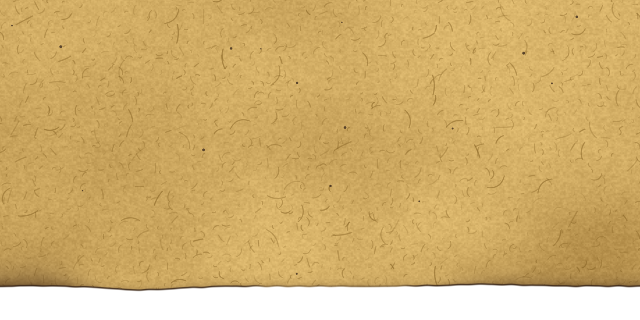
Give the GLSL for this texture, as a Shadertoy shader.

```glsl
// Aged tan paper with a scorched, slightly wavy lower edge above white.
// Broad soft stains and value noise shade the sheet; hashed grid cells
// scatter the short fibres and dark specks.

const vec3 TAN = vec3(0.855, 0.712, 0.420);
const vec3 SHADE = vec3(0.640, 0.490, 0.235);
const vec3 FIBRE = vec3(0.520, 0.380, 0.130);
const vec3 SCORCH = vec3(0.330, 0.225, 0.120);
const vec3 RIM = vec3(0.200, 0.130, 0.090);

// Integer hash giving two values in 0..1.
vec2 hash2(vec2 cell, uint seed) {
    uvec2 v = uvec2(ivec2(cell)) * 1664525u + 1013904223u + seed * 747796405u;
    v.x += v.y * 1664525u;
    v.y += v.x * 1664525u;
    v ^= v >> 16u;
    v.x += v.y * 1664525u;
    v.y += v.x * 1664525u;
    v ^= v >> 16u;
    return vec2(v & 65535u) / 65535.0;
}

float valueNoise(vec2 p, uint seed) {
    vec2 cell = floor(p), f = fract(p);
    f = f * f * (3.0 - 2.0 * f);
    float low = mix(hash2(cell, seed).x, hash2(cell + vec2(1, 0), seed).x, f.x);
    float high = mix(hash2(cell + vec2(0, 1), seed).x, hash2(cell + 1.0, seed).x, f.x);
    return mix(low, high, f.y);
}

float fbm(vec2 p, uint seed) {
    float sum = 0.0, amp = 0.5;
    for (int i = 0; i < 4; i++) {
        sum += amp * valueNoise(p, seed + uint(i));
        p = mat2(1.6, 1.2, -1.2, 1.6) * p;
        amp *= 0.5;
    }
    return sum;
}

// Soft elliptical spot: 1 at its centre, fading outwards.
float spot(vec2 p, vec2 centre, vec2 radius) {
    vec2 d = (p - centre) / radius;
    return exp(-dot(d, d));
}

float bump(float x, float centre, float width) {
    float d = (x - centre) / width;
    return exp(-d * d);
}

// Curved, mostly upright strokes, one candidate per cell.
float fibres(vec2 p, float scale, float width, float density, float px, uint seed) {
    vec2 home = floor(p * scale);
    float ink = 0.0;
    for (int j = -1; j <= 1; j++)
    for (int i = -1; i <= 1; i++) {
        vec2 cell = home + vec2(i, j);
        vec2 place = hash2(cell, seed), form = hash2(cell, seed + 1u);
        vec2 chance = hash2(cell, seed + 2u);
        float angle = 1.1 + (form.x - 0.5) * 2.4;
        vec2 dir = vec2(cos(angle), sin(angle));
        vec2 d = p - (cell + place) / scale;
        float along = dot(d, dir), halfLen = mix(0.12, 0.48, form.y * form.y) / scale;
        float bend = (chance.y - 0.5) * 0.9 * along * along / halfLen;
        float across = dot(d, vec2(-dir.y, dir.x)) + bend;
        float dist = length(vec2(max(abs(along) - halfLen, 0.0), across));
        float stroke = 1.0 - smoothstep(width * 0.3, width + px * 0.6, dist);
        ink = max(ink, stroke * step(chance.x, density) * (0.4 + 0.6 * place.x));
    }
    return ink;
}

float specks(vec2 p, float scale, float density, float px, uint seed) {
    vec2 cell = floor(p * scale);
    vec2 place = 0.2 + 0.6 * hash2(cell, seed), form = hash2(cell, seed + 1u);
    float radius = mix(0.002, 0.0045, form.y);
    float dist = length(p - (cell + place) / scale);
    return (1.0 - smoothstep(radius - px * 0.5, radius + px * 0.5, dist)) * step(form.x, density);
}

// Broad light and dark areas of the sheet; positive is darker.
float stains(vec2 p) {
    float s = 0.34 * spot(p, vec2(0.30, 0.52), vec2(0.30, 0.22));
    s += 0.30 * spot(p, vec2(0.22, 0.20), vec2(0.38, 0.13));
    s += 0.20 * spot(p, vec2(1.02, 0.52), vec2(0.26, 0.20));
    s += 0.20 * spot(p, vec2(0.92, 0.98), vec2(0.28, 0.16));
    s += 0.48 * spot(p, vec2(1.88, 0.22), vec2(0.28, 0.17));
    s += 0.18 * spot(p, vec2(1.48, 0.16), vec2(0.25, 0.08));
    s += 0.20 * spot(p, vec2(0.00, 0.60), vec2(0.10, 0.40));
    s -= 0.16 * spot(p, vec2(1.60, 0.78), vec2(0.34, 0.22));
    s -= 0.12 * spot(p, vec2(0.85, 0.25), vec2(0.25, 0.16));
    return s;
}

void mainImage(out vec4 fragColor, in vec2 fragCoord) {
    float px = 1.0 / iResolution.y;
    vec2 p = fragCoord * px;

    // Wavy lower edge and height above it.
    float edge = 0.104 - 0.012 * bump(p.x, 0.45, 0.17) + 0.005 * bump(p.x, 1.52, 0.14);
    edge += 0.003 * (valueNoise(vec2(p.x * 30.0, 0.0), 3u) - 0.5);
    float h = p.y - edge;

    // Sheet tone, grain and fibres.
    float tone = 0.08 + stains(p) + 0.42 * (fbm(p * 3.5, 11u) - 0.47);
    float grain = valueNoise(p * vec2(110.0, 150.0), 21u) + valueNoise(p * 230.0, 22u) - 1.0;
    vec3 col = mix(TAN, SHADE, tone) + grain * vec3(0.055, 0.055, 0.050);
    col = mix(col, FIBRE, 0.42 * fibres(p, 34.0, 0.0014, 0.60, px, 31u));
    col = mix(col, FIBRE, 0.55 * fibres(p + 0.37, 15.0, 0.0016, 0.40, px, 41u));
    col = mix(col, RIM, 0.75 * specks(p, 9.0, 0.09, px, 51u));

    // Scorching, strongest at the lower left, then the dark rim.
    float left = 1.0 - smoothstep(0.12, 0.36, p.x), right = smoothstep(1.3, 1.6, p.x);
    float reach = 0.012 + 0.026 * left + 0.010 * right;
    float burn = exp(-max(h, 0.0) / reach) * (0.30 + 0.50 * left + 0.28 * right);
    col = mix(col, SCORCH, burn * (0.7 + 0.6 * fbm(p * 18.0, 61u)));
    float pale = smoothstep(0.75, 0.85, p.x) * (1.0 - smoothstep(1.24, 1.32, p.x));
    col = mix(col, RIM, (1.0 - smoothstep(0.002, 0.007, h)) * (0.85 - 0.5 * pale));

    fragColor = vec4(mix(vec3(1.0), col, smoothstep(-px, px, h)), 1.0);
}
```
